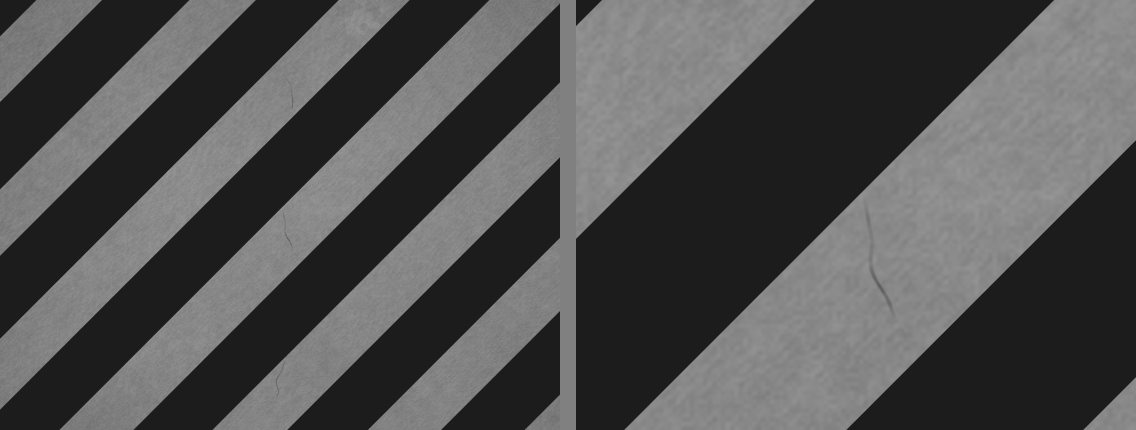
Left, the full canvas; right, a detail of the centre.
Write a Shadertoy shader that draws this pattern.

```glsl
float hash(vec2 p) {
    return fract(sin(dot(p, vec2(127.1, 311.7))) * 43758.5453);
}

float noise(vec2 p) {
    vec2 i = floor(p), f = fract(p);
    f = f * f * (3.0 - 2.0 * f);
    return mix(mix(hash(i), hash(i + vec2(1, 0)), f.x),
               mix(hash(i + vec2(0, 1)), hash(i + vec2(1, 1)), f.x), f.y);
}

float fbm(vec2 p) {
    float sum = 0.0, amp = 0.5;
    for (int i = 0; i < 4; i++) {
        sum += amp * noise(p);
        p = mat2(1.6, 1.2, -1.2, 1.6) * p;
        amp *= 0.5;
    }
    return sum;
}

// Diagonal bands whose edges drift slightly from one repeat to the next
float stripes(vec2 p) {
    float u = (p.x + p.y) * 2.81;
    float k = floor(u - 0.19);
    float start = k + 0.238 - 0.042 * max(sin(0.628 * (k - 1.0)), 0.0);
    float end = k * 1.005 + 0.667;
    float aa = 2.81 * 1.414 / iResolution.y;
    return clamp(min(u - start, end - u) / aa + 0.5, 0.0, 1.0);
}

// Thin wandering cracks stacked near the middle
float cracks(vec2 p) {
    float c = 0.0;
    for (int i = 0; i < 3; i++) {
        float n = float(i);
        float dy = p.y - 0.22 - 0.32 * n;
        float lean = mix(0.25, -0.2, step(1.5, n));
        float x = 0.68 - 0.014 * n + lean * dy + 0.022 * (noise(vec2(p.y * 35.0, n * 7.0)) - 0.5);
        float len = 0.04 + 0.018 * n;
        float fade = smoothstep(len, len * 0.6, abs(dy)) * noise(vec2(p.y * 60.0, n + 3.0));
        c += fade * smoothstep(0.0025, 0.0005, abs(p.x - x));
    }
    return c;
}

// Worn grey plaster
float plaster(vec2 p) {
    float aspect = iResolution.x / iResolution.y;
    vec2 q = (p - vec2(0.5 * aspect, 0.52)) / vec2(aspect, 1.0);
    float g = 0.541 - 0.13 * dot(q, q);
    g += 0.05 * (fbm(p * 5.0) - 0.47);
    g += 0.04 * (fbm(p * 45.0) - 0.47);

    // Fine grain and slanted fibres
    g += 0.04 * (noise(p * 290.0) - 0.5);
    vec2 r = vec2(p.x - p.y, p.x + p.y);
    g += 0.035 * (noise(r * vec2(60.0, 190.0)) - 0.5);

    // Pale flaked patch near the top
    float patchMask = smoothstep(0.09, 0.03, length(p - vec2(0.84, 0.035)));
    g += 0.035 * patchMask * smoothstep(0.45, 0.6, noise(p * 65.0));
    return g - 0.16 * cracks(p);
}

void mainImage(out vec4 fragColor, in vec2 fragCoord) {
    // Height units, y measured down from the top
    vec2 p = vec2(fragCoord.x, iResolution.y - fragCoord.y) / iResolution.y;
    float shade = mix(0.11, plaster(p), stripes(p));
    fragColor = vec4(vec3(shade), 1.0);
}
```
